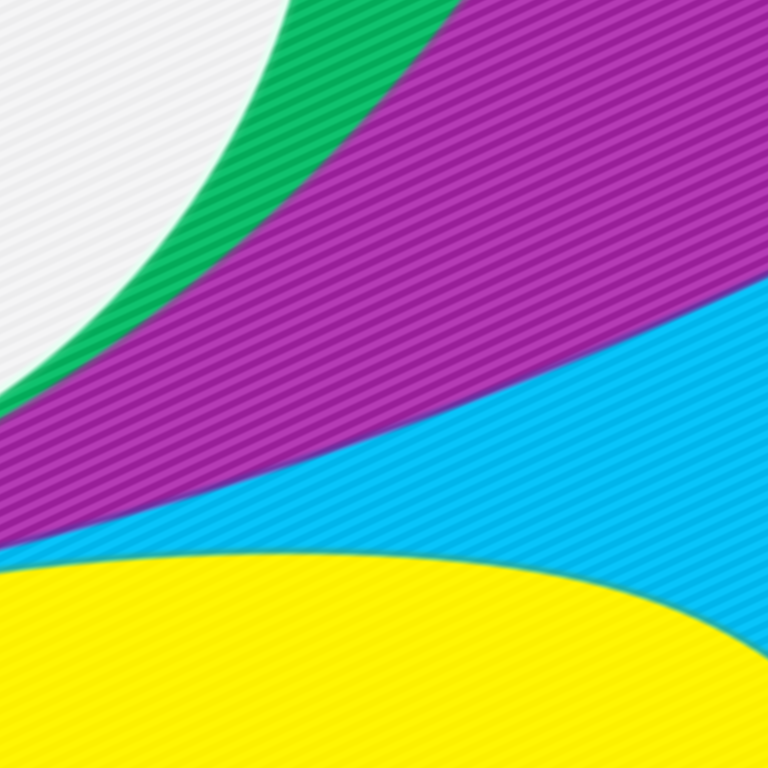
A three.js fragment shader for this background:

```glsl
varying vec2 vUv;

// Coverage of a shape from its signed distance, negative inside
float cover(float d) {
  return 1.0 - smoothstep(-0.005, 0.005, d);
}

// Narrow band just outside a shape's edge
float rim(float d) {
  float t = (d - 0.004) / 0.005;
  return exp(-t * t);
}

float circle(vec2 p, vec2 center, float radius) {
  return length(p - center) - radius;
}

// Approximate distance to the area below a curve of given height and slope
float below(float y, float height, float slope) {
  return (y - height) / sqrt(1.0 + slope * slope);
}

void main() {
  vec2 p = vUv;

  // Fine slanted ribs shared by all sheets
  float wave = sin(6.28319 * (p.y - 0.47 * p.x) / 0.0198);
  float rib = smoothstep(-0.75, 0.75, wave);

  vec3 purple = mix(vec3(0.60, 0.12, 0.60), vec3(0.71, 0.23, 0.71), rib);
  vec3 green = mix(vec3(0.01, 0.67, 0.35), vec3(0.06, 0.76, 0.43), rib);
  vec3 white = mix(vec3(0.93, 0.93, 0.935), vec3(0.96, 0.96, 0.965), rib);
  vec3 blue = mix(vec3(0.0, 0.71, 0.92), vec3(0.03, 0.77, 0.98), rib);
  vec3 yellow = mix(vec3(0.99, 0.94, 0.0), vec3(1.0, 0.96, 0.01), rib);

  // Curved sheet outlines
  float greenEdge = circle(p, vec2(-1.061, 2.2265), 2.065);
  float whiteEdge = circle(p, vec2(-0.556, 1.290), 0.978);
  float blueEdge = below(p.y, 0.284 + p.x * (0.25 + 0.105 * p.x),
                         0.25 + 0.21 * p.x);
  float bend = pow(max(p.x, 0.0), 5.5);
  float yellowEdge = below(p.y, 0.254 + p.x * (0.13 - 0.17 * p.x - 0.072 * bend),
                           0.13 - 0.34 * p.x - 0.468 * bend);

  // Stack the sheets, tinting the seams between them
  vec3 color = purple;
  color = mix(color, vec3(0.42, 0.38, 0.50), 0.45 * rim(greenEdge));
  color = mix(color, green, cover(greenEdge));
  color = mix(color, vec3(0.30, 0.80, 0.55), 0.3 * rim(whiteEdge));
  color = mix(color, vec3(0.90, 1.0, 0.95), cover(whiteEdge));
  color = mix(color, white, cover(whiteEdge + 0.010));
  color = mix(color, vec3(0.33, 0.22, 0.65), 0.65 * rim(blueEdge));
  color = mix(color, blue, cover(blueEdge));
  color = mix(color, vec3(0.16, 0.66, 0.58), 0.7 * rim(yellowEdge));
  color = mix(color, yellow, cover(yellowEdge));

  gl_FragColor = vec4(color, 1.0);
}
```
